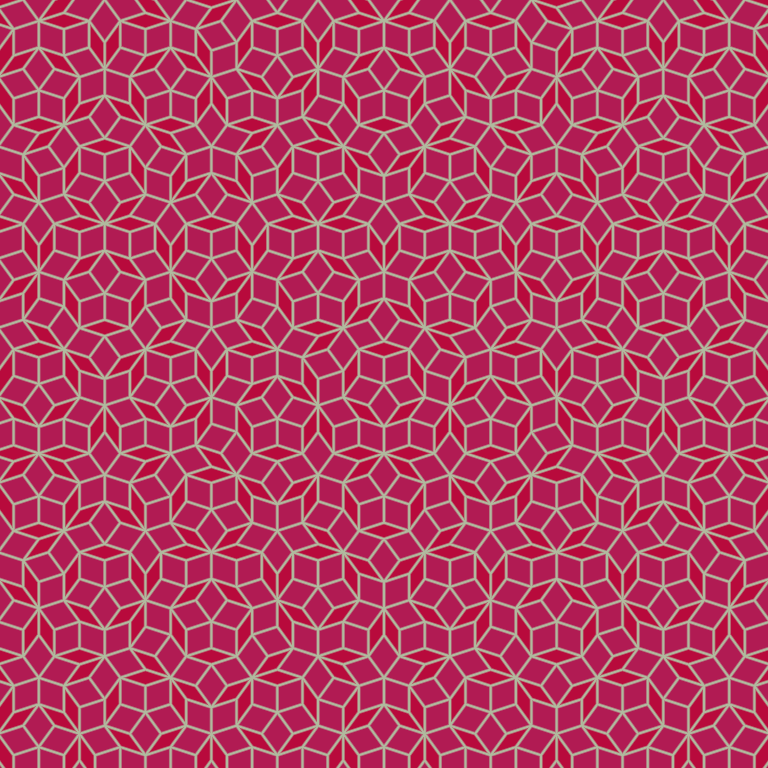
Reproduce this pattern procedurally as a three.js fragment shader.

```glsl
// Five-fold Penrose tiling of thick and thin rhombs with pale outlines.
// Each rhomb is the dual of a crossing in a pentagrid (five families of parallel lines);
// every point tests the few crossings whose rhomb could cover it.

#define EDGES_ACROSS 29.0                    // rhomb edges along one canvas side
#define GRID_SHIFT  -0.2                     // shared offset of the five line families
#define LINE_WIDTH   0.0036                  // outline width, in canvas units
#define SOFTNESS     0.0021                  // width of the smoothed outline border
#define THICK_COLOR  vec3(0.695, 0.105, 0.325)
#define THIN_COLOR   vec3(0.720, 0.040, 0.235)
#define LINE_COLOR   vec3(0.690, 0.730, 0.620)

varying vec2 vUv;

float cross2(vec2 a, vec2 b) {
  return a.x * b.y - a.y * b.x;
}

// Point where dot(x, a) = da and dot(x, b) = db
vec2 crossing(vec2 a, float da, vec2 b, float db) {
  return vec2(da * b.y - db * a.y, db * a.x - da * b.x) / cross2(a, b);
}

void main() {
  vec2 point = (vUv - 0.5) * EDGES_ACROSS;

  // Unit directions of the families, and the point's approximate place in each
  vec2 axis[5];
  float firstLine[5];
  for (int i = 0; i < 5; i++) {
    float angle = radians(90.0 + 72.0 * float(i));
    axis[i] = vec2(cos(angle), sin(angle));
    firstLine[i] = floor(dot(point * 0.4, axis[i]) + GRID_SHIFT);
  }

  // The covering rhomb is the one the point lies deepest inside
  float depth = -1000.0;
  float height = 1.0;
  for (int j = 0; j < 5; j++) {
    for (int k = 0; k < 5; k++) {
      if (k <= j) continue;
      float area = cross2(axis[j], axis[k]);

      for (int c = 0; c < 4; c++) {
        float step1 = c < 2 ? 0.0 : 1.0;
        float step2 = (c == 0 || c == 2) ? 0.0 : 1.0;
        float n = firstLine[j] + step1;
        float m = firstLine[k] + step2;
        vec2 x = crossing(axis[j], n - GRID_SHIFT, axis[k], m - GRID_SHIFT);

        // Lowest corner of the dual rhomb
        vec2 corner = n * axis[j] + m * axis[k];
        for (int l = 0; l < 5; l++) {
          if (l != j && l != k) corner += ceil(dot(x, axis[l]) + GRID_SHIFT) * axis[l];
        }

        // Coordinates along the two edges, 0 to 1 inside
        vec2 q = point - corner;
        vec2 st = vec2(cross2(q, axis[k]), cross2(axis[j], q)) / area;
        vec2 inset = min(st, 1.0 - st);
        float d = min(inset.x, inset.y);
        if (d > depth) {
          depth = d;
          height = abs(area);
        }
      }
    }
  }

  // Fill by rhomb type, then outline by distance to the nearest edge
  vec3 color = height > 0.77 ? THICK_COLOR : THIN_COLOR;
  float edgeDistance = max(depth, 0.0) * height / EDGES_ACROSS;
  float line = clamp((0.5 * LINE_WIDTH - edgeDistance) / SOFTNESS + 0.5, 0.0, 1.0);
  gl_FragColor = vec4(mix(color, LINE_COLOR, line), 1.0);
}
```
